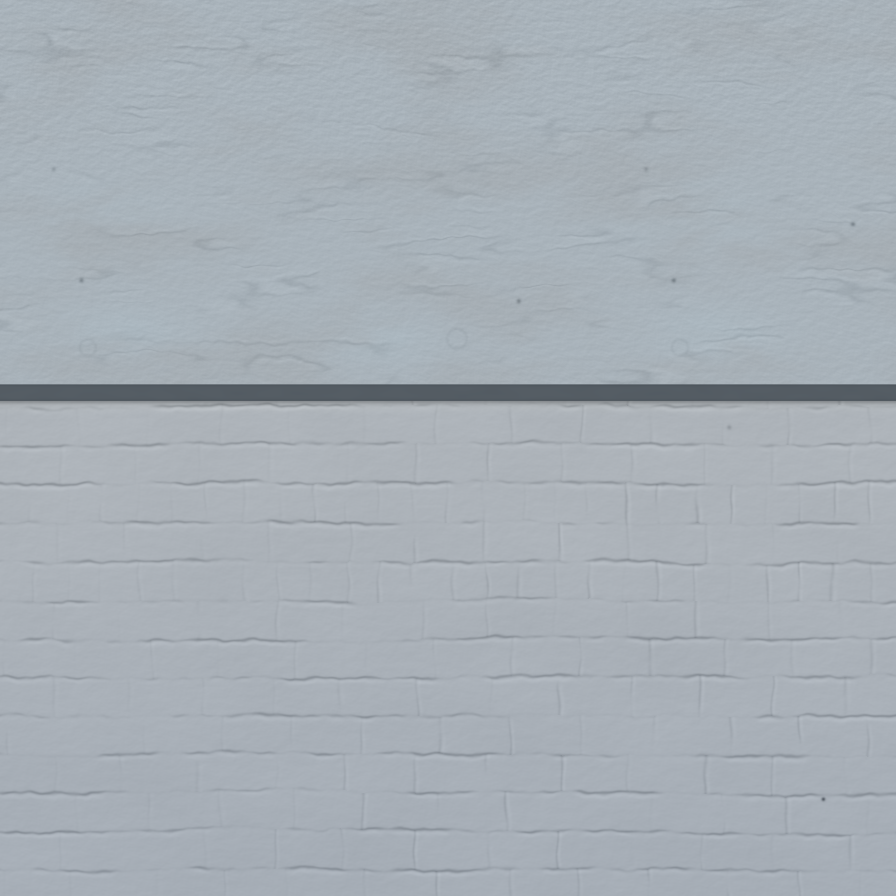
Give the GLSL for this texture, as a Shadertoy shader.

```glsl
// A painted wall: rough plaster above, a dark metal strip across the middle,
// and worn painted brickwork below. Relief comes from gradient noise lit from
// above; the mortar joints are warped repeats that fade in and out.

const float STRIP_TOP = 0.5710;
const float STRIP_BOTTOM = 0.5525;
const vec3 STRIP_COLOR = vec3(0.330, 0.362, 0.390);

const vec3 PLASTER_COLOR = vec3(0.662, 0.702, 0.732);
const vec3 PLASTER_BLUE = vec3(0.675, 0.728, 0.762);
const vec3 PLASTER_GREY = vec3(0.650, 0.682, 0.706);
const float PLASTER_REPEAT = 0.661;  // blemishes recur at this spacing

const vec3 BRICK_HIGH = vec3(0.680, 0.704, 0.728);
const vec3 BRICK_LOW = vec3(0.652, 0.682, 0.716);
const float FIRST_BED = 0.5026;      // height of the first mortar bed
const float COURSE = 0.043;          // height of one brick course
const float STRETCHER = 0.080;       // long brick face
const float HEADER = 0.039;          // short brick face
const float BED_DEPTH = 0.125;
const float PERPEND_DEPTH = 0.050;

float hash(vec2 p) {
    vec3 q = fract(vec3(p.xyx) * 0.1031);
    q += dot(q, q.yzx + 33.33);
    return fract((q.x + q.y) * q.z);
}

vec2 gradient(vec2 cell) {
    float angle = 6.2832 * hash(cell);
    return vec2(cos(angle), sin(angle));
}

// Gradient noise, roughly -0.7 to 0.7.
float noise(vec2 p) {
    vec2 i = floor(p), f = p - i;
    vec2 u = f * f * f * (f * (f * 6.0 - 15.0) + 10.0);
    vec2 e = vec2(1.0, 0.0);
    float low = mix(dot(gradient(i), f), dot(gradient(i + e), f - e), u.x);
    float high = mix(dot(gradient(i + e.yx), f - e.yx),
                     dot(gradient(i + 1.0), f - 1.0), u.x);
    return mix(low, high, u.y);
}

float fbm(vec2 p) {
    float sum = 0.0, amp = 1.0;
    for (int i = 0; i < 4; i++) {
        sum += amp * noise(p);
        p = p * 2.03 + 17.3;
        amp *= 0.55;
    }
    return sum;
}

float bump(float d, float width) {
    return exp(-d * d / (width * width));
}

// Slope of a rough surface as seen by light from the upper left.
float relief(vec2 p, vec2 scale) {
    return fbm(p * scale) - fbm((p + vec2(-0.0012, 0.0020)) * scale);
}

vec2 wrapped(vec2 p, vec2 center) {
    vec2 d = p - center;
    d.x -= PLASTER_REPEAT * round(d.x / PLASTER_REPEAT);
    return d;
}

float pit(vec2 d) {
    return bump(length(d), 0.0026);
}

vec3 plaster(vec2 p) {
    // Broad stains and pale blue patches
    float stain = fbm(p * vec2(5.0, 13.0) + 4.0);
    vec3 color = mix(PLASTER_COLOR, PLASTER_GREY, smoothstep(-0.3, 0.7, stain));
    float patches = bump(length(wrapped(p, vec2(0.11, 0.757)) / vec2(1.0, 0.5)), 0.065)
                  + bump(length(wrapped(p, vec2(0.135, 0.629)) / vec2(1.0, 0.4)), 0.065)
                  + bump(length(wrapped(p, vec2(0.43, 0.622)) / vec2(1.0, 0.5)), 0.055);
    color = mix(color, PLASTER_BLUE, 0.7 * min(patches, 1.0) * smoothstep(0.6, -0.4, stain));

    // Fine grain, coarser toward the top, and torn horizontal ledges
    float rough = mix(0.022, 0.036, smoothstep(0.72, 0.95, p.y));
    color += rough * relief(p, vec2(85.0, 150.0));
    float gate = smoothstep(-0.05, 0.35, noise(p * vec2(9.0, 24.0) + 31.0));
    vec2 torn = p + 0.004 * vec2(noise(p * 70.0), noise(p * 60.0 + 8.0));
    float ledge = noise(torn * vec2(9.0, 55.0) + 3.0);
    color -= 0.04 * gate * (bump(ledge, 0.07) - 0.4 * bump(ledge + 0.16, 0.08));

    // Pits and a shallow ring
    float pits = pit(wrapped(p, vec2(0.091, 0.687))) + pit(p - vec2(0.579, 0.664))
               + pit(p - vec2(0.952, 0.750)) + 0.6 * pit(wrapped(p, vec2(0.060, 0.811)));
    float ring = bump(length(wrapped(p, vec2(0.098, 0.612))) - 0.009, 0.002)
               + bump(length(p - vec2(0.510, 0.622)) - 0.011, 0.002);
    return color - 0.16 * pits - 0.025 * ring;
}

vec3 bricks(vec2 p) {
    vec3 color = mix(BRICK_LOW, BRICK_HIGH, smoothstep(0.0, 0.55, p.y));
    color += 0.010 * fbm(p * vec2(6.0, 12.0) + 9.0) + 0.016 * relief(p, vec2(55.0, 85.0));

    // Sagging courses, counted downward
    vec2 q = p + vec2(0.004 * noise(p * 32.0),
                      0.008 * noise(p * vec2(3.0, 5.0)) + 0.004 * noise(p * vec2(26.0, 20.0))
                      + 0.002 * noise(p * 75.0));
    float v = (FIRST_BED - q.y) / COURSE;
    float row = ceil(v), bed = round(v);
    float below = (v - bed) * COURSE;
    float wear = smoothstep(-0.3, 0.35, noise(vec2(p.x * 9.0, bed * 5.37))
                                      + 0.6 * noise(vec2(p.x * 38.0, bed * 3.71)));
    float bedLine = bump(below, 0.0017) - 0.28 * bump(below - 0.004, 0.0025);
    color -= BED_DEPTH * mix(0.08, 0.95, wear) * bedLine;

    // Upright joints: two header courses among the stretchers
    bool headers = row == 2.0 || row == 4.0;
    float width = headers ? HEADER : STRETCHER;
    float u = q.x / width - (mod(row, 2.0) == 1.0 ? 0.78 : (headers ? 0.90 : 0.08));
    u += 0.25 * noise(vec2(u * 0.6, row * 7.31));
    float side = (u - round(u)) * width;
    float clear = mix(0.1, 1.0, hash(vec2(round(u) + 40.0, row + 20.0)));
    clear *= mix(0.35, 1.0, smoothstep(0.15, 0.55, p.x));
    clear *= smoothstep(-0.5, 0.25, noise(p * 28.0 + 5.0));
    color -= PERPEND_DEPTH * clear * (bump(side, 0.0016) - 0.45 * bump(side - 0.0035, 0.002));

    // Two small chips and the pale ledge beneath the strip
    color -= 0.32 * pit((p - vec2(0.919, 0.108)) * 1.2) + 0.1 * pit(p - vec2(0.814, 0.523));
    return color + vec3(0.018, 0.016, 0.010) * smoothstep(0.535, 0.55, p.y);
}

void mainImage(out vec4 fragColor, in vec2 fragCoord) {
    vec2 p = fragCoord / iResolution.xy;
    float soft = max(0.0008, 0.7 / iResolution.y);
    bool above = p.y > 0.5 * (STRIP_TOP + STRIP_BOTTOM);
    vec3 color = above ? plaster(p) : bricks(p);

    // Shadow below the strip, then the strip with darker edges
    if (!above) color *= 1.0 - 0.22 * bump(min(p.y - STRIP_BOTTOM, 0.0), 0.0035);
    float edge = bump(p.y - STRIP_TOP, 0.002) + bump(p.y - STRIP_BOTTOM, 0.002);
    vec3 strip = STRIP_COLOR + 0.008 * noise(p * vec2(30.0, 90.0)) - 0.03 * edge;
    float cover = smoothstep(-soft, soft, p.y - STRIP_BOTTOM)
                * smoothstep(-soft, soft, STRIP_TOP - p.y);
    fragColor = vec4(mix(color, strip, cover), 1.0);
}
```
